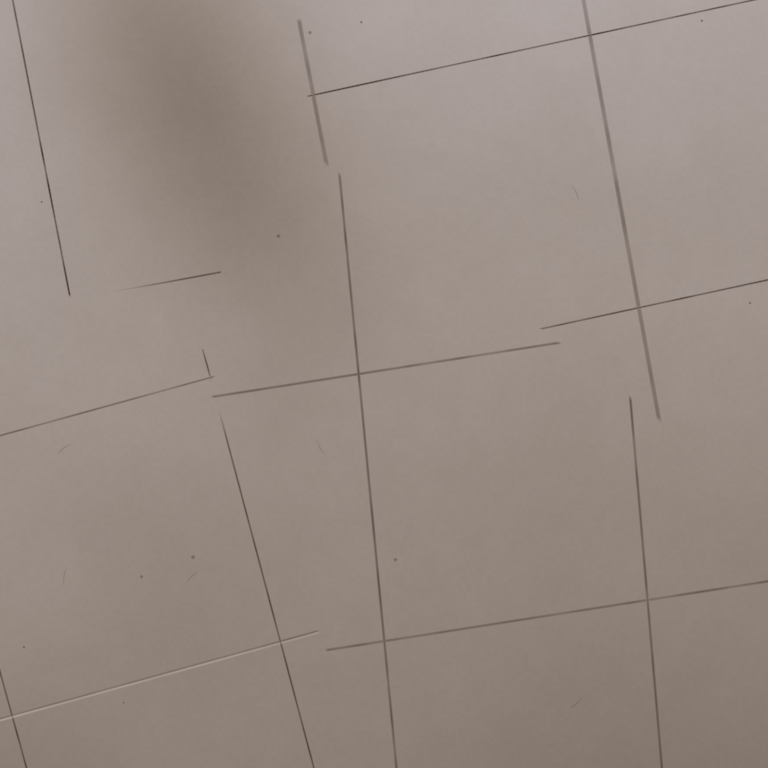
Give the GLSL for this texture, as a three.js fragment shader.

```glsl
// Pale taupe floor tiles with thin dark joints, broken into four shifted patches.
// Each patch is a skewed lattice clipped by half-planes; a light ramp,
// a diagonal shadow, mottling, specks and hairline scuffs lie over it.
varying vec2 vUv;

const vec3 TILE_DARK = vec3(0.495, 0.445, 0.405);
const vec3 TILE_MID = vec3(0.595, 0.545, 0.512);
const vec3 TILE_LIGHT = vec3(0.695, 0.655, 0.645);
const vec3 JOINT = vec3(0.27, 0.225, 0.20);
const vec3 LIP = vec3(0.74, 0.70, 0.67);
const float PERSPECTIVE = 0.03;
const float SOFT = 0.0015;
const float GRAIN = 0.010;
const float SPECK_CELLS = 9.0;
const float SCUFF_CELLS = 6.0;

float hash(vec2 p) {
  vec3 q = fract(vec3(p.xyx) * 0.1031);
  q += dot(q, q.yzx + 33.33);
  return fract((q.x + q.y) * q.z);
}

float noise(vec2 p) {
  vec2 i = floor(p), f = fract(p);
  f = f * f * (3.0 - 2.0 * f);
  return mix(mix(hash(i), hash(i + vec2(1.0, 0.0)), f.x),
             mix(hash(i + vec2(0.0, 1.0)), hash(i + 1.0), f.x), f.y);
}

float fbm(vec2 p) {
  float sum = 0.0, amp = 0.5;
  for (int i = 0; i < 4; i++) {
    sum += amp * noise(p);
    p = p * 2.03 + 17.1;
    amp *= 0.5;
  }
  return sum;
}

// 1 on the left of the line a -> b, 0 on its right
float leftOf(vec2 p, vec2 a, vec2 b) {
  vec2 d = normalize(b - a);
  return smoothstep(-0.003, 0.003, d.x * (p.y - a.y) - d.y * (p.x - a.x));
}

// Joint coverage of a skewed lattice: x for upright joints, y for level ones
vec2 joints(vec2 p, vec2 crossing, vec2 slope, vec2 pitch, vec2 halfWidth) {
  vec2 d = p - crossing;
  vec2 q = d - slope * d.yx;
  q.x /= 1.0 + PERSPECTIVE * d.y;
  vec2 dist = abs(q - pitch * floor(q / pitch + 0.5)) / sqrt(1.0 + slope * slope);
  return 1.0 - smoothstep(halfWidth - SOFT, halfWidth + SOFT, dist);
}

// Sparse dark dots
float specks(vec2 p) {
  vec2 g = p * SPECK_CELLS, id = floor(g);
  vec2 c = 0.2 + 0.6 * vec2(hash(id + 3.1), hash(id + 8.7));
  float r = mix(0.010, 0.022, hash(id + 5.3));
  return step(0.89, hash(id)) * (1.0 - smoothstep(r * 0.3, r * 1.6, length(fract(g) - c)));
}

// Sparse short curved hairlines
float scuffs(vec2 p) {
  vec2 g = p * SCUFF_CELLS, id = floor(g);
  float a = 6.2832 * hash(id + 2.9);
  vec2 q = mat2(cos(a), -sin(a), sin(a), cos(a)) * (fract(g) - 0.5);
  q.y += 2.0 * q.x * q.x;
  float stroke = 1.0 - smoothstep(0.002, 0.012, abs(q.y));
  return step(0.87, hash(id + 41.0)) * stroke * (1.0 - smoothstep(0.02, 0.09, abs(q.x)));
}

void main() {
  vec2 p = vUv;

  // Light ramp with a diagonal shadow and mottling
  float light = 0.10 + 0.78 * p.y + 0.20 * (1.0 - p.x) * (1.0 - p.y);
  vec2 s = p - vec2(0.25, 0.87);
  vec2 axis = normalize(vec2(0.50, -1.0));
  float along = dot(s, axis) / 0.30;
  float across = dot(s, vec2(-axis.y, axis.x)) / 0.13;
  light -= 0.56 * exp(-along * along - across * across);
  light += 0.24 * (fbm(p * 4.0) - 0.47) + 0.06 * (fbm(p * 34.0) - 0.47);
  light = clamp(light, 0.0, 1.0);
  vec3 color = mix(TILE_DARK, TILE_MID, min(light * 2.0, 1.0));
  color = mix(color, TILE_LIGHT, max(light * 2.0 - 1.0, 0.0));
  color += GRAIN * (noise(p * 220.0) - 0.5);

  // Patch borders
  float upper = leftOf(p, vec2(0.432, 0.781), vec2(0.842, 0.466));
  float centerClip = (1.0 - upper) * step(p.y, 0.78)
                   * (1.0 - leftOf(p, vec2(0.419, 0.167), vec2(0.271, 0.496)));
  float rightClip = upper * (1.0 - leftOf(p, vec2(0.418, 0.779), vec2(0.383, 0.974)))
                  * (1.0 - leftOf(p, vec2(0.390, 0.974), vec2(0.650, 1.013)));
  float leftClip = leftOf(p, vec2(0.414, 0.178), vec2(0.264, 0.544)) * step(p.y, 0.545);
  float cornerClip = leftOf(p, vec2(0.091, 0.615), vec2(0.198, 0.629)) * step(p.x, 0.288);

  // Joints of each patch, with its own depth of tone
  vec2 center = joints(p, vec2(0.467, 0.513), vec2(-0.096, 0.156), vec2(0.351, 0.353), vec2(0.0014));
  vec2 right = joints(p, vec2(0.768, 0.954), vec2(-0.180, 0.216), vec2(0.375, 0.3685), vec2(0.0025, 0.0008));
  vec2 left = joints(p, vec2(0.365, 0.165), vec2(-0.265, 0.276), vec2(0.376, 0.3685), vec2(0.0009));
  vec2 corner = joints(p, vec2(0.092, 0.609), vec2(-0.193, 0.188), vec2(1.0), vec2(0.0009));

  // Upright left joint breaks near its top; the lowest level joint is worn pale
  left.x *= 1.0 - smoothstep(0.43, 0.47, p.y) * (1.0 - smoothstep(0.50, 0.52, p.y));
  float low = 1.0 - smoothstep(0.27, 0.31, p.y);
  left.y *= 1.0 - 0.45 * low * (1.0 - smoothstep(0.30, 0.38, p.x));

  float seam = centerClip * max(center.x * 0.62, center.y * 0.50);
  seam = max(seam, rightClip * max(right.x * 0.40, right.y * 0.92));
  seam = max(seam, leftClip * max(left.x * 0.88, left.y * 0.60));
  seam = max(seam, cornerClip * max(corner.x, corner.y));
  seam *= 0.60 + 0.55 * noise(p * 45.0);

  vec2 lip = joints(p + vec2(0.0, 0.0025), vec2(0.365, 0.165), vec2(-0.265, 0.276), vec2(0.376, 0.3685), vec2(0.0010));
  float worn = leftClip * lip.y * low * (0.4 + 0.5 * noise(p * 30.0));

  color = mix(color, JOINT, clamp(seam, 0.0, 1.0));
  color = mix(color, LIP, worn * 0.75);
  color = mix(color, JOINT, 0.42 * specks(p) + 0.14 * scuffs(p));
  gl_FragColor = vec4(color, 1.0);
}
```
